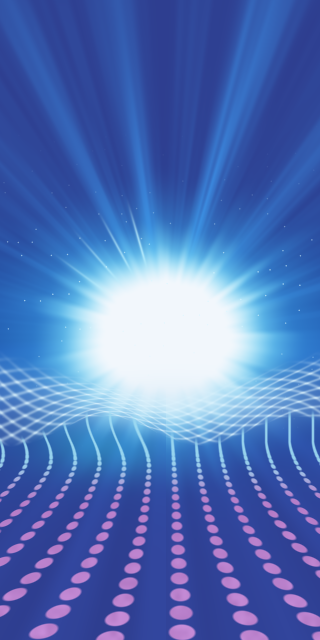
A WebGL 2 fragment shader for this background:

```glsl
#version 300 es
precision highp float;
// A white burst of light throws blue rays upward over a dark blue sky.
// Below it a fine wavy net crosses the horizon, and columns of dots widen
// toward the viewer in perspective, turning from pale blue to pink.
uniform vec2 u_resolution;
out vec4 fragColor;

float hash(vec2 p) {
  return fract(sin(dot(p, vec2(127.1, 311.7))) * 43758.5453);
}

float noise(vec2 p) {
  vec2 i = floor(p), f = fract(p);
  f = f * f * (3.0 - 2.0 * f);
  return mix(mix(hash(i), hash(i + vec2(1, 0)), f.x),
             mix(hash(i + vec2(0, 1)), hash(i + vec2(1, 1)), f.x), f.y);
}

float bump(float x, float width) {
  return exp(-x * x / (width * width));
}

// Broad beams plus fine streaks, by angle from straight up
float rays(float angle, float dist) {
  float beams = 0.8 * bump(angle + 0.15, 0.06) + 0.9 * bump(angle - 0.29, 0.065)
              + 0.55 * bump(angle + 0.44, 0.06) + 0.4 * bump(angle - 0.68, 0.08)
              + 0.3 * bump(angle + 0.75, 0.1);
  float streaks = 0.6 * noise(vec2(angle * 16.0, dist)) + 0.4 * noise(vec2(angle * 48.0, dist * 2.0));
  return beams * (0.45 + 0.7 * streaks) + 0.5 * streaks * streaks;
}

// Perspective columns of dots: x is coverage, y is nearness
vec2 dotFloor(vec2 p, float px) {
  float depth = max(0.62 - p.y, 0.0);
  float near = depth / 0.573;
  float spacing = 0.073 + 0.135 * pow(near, 1.7);
  float bend = 0.05 * smoothstep(0.53, 0.70, p.y) * (1.0 - smoothstep(0.4, 0.56, p.x));
  float u = (p.x + bend - 0.54 - 0.028 * near) / spacing;
  float column = round(u);
  float size = 0.0104 + 0.09 * depth;
  float row = log(size) / 0.09 + hash(vec2(column, 3.0));
  vec2 local = vec2((u - column) * spacing, (fract(row) - 0.5) * size);
  local.y *= smoothstep(0.0, 0.1, depth);
  vec2 radius = size * vec2(0.36 + 0.27 * near, 0.38);
  float d = (length(local / radius) - 1.0) * radius.y;
  return vec2(1.0 - smoothstep(-px, px, d), near);
}

// Crossing strands between two wavy edges
float net(vec2 p, float low, float high) {
  float f = (p.y - low) / (high - low);
  float wave = 1.2 * sin(p.x * 9.0 + f * 2.0);
  float a = 0.5 + 0.5 * sin(f * 38.0 + p.x * 85.0 + wave);
  float b = 0.5 + 0.5 * sin(f * 44.0 - p.x * 70.0 - wave);
  float inside = smoothstep(-0.03, 0.06, f) * (1.0 - smoothstep(0.7, 1.05, f));
  return inside * (0.12 + 0.5 * pow(a, 4.0) + 0.5 * pow(b, 4.0));
}

void main() {
  vec2 p = gl_FragCoord.xy / u_resolution.x;
  float px = 1.0 / u_resolution.x;
  vec2 d = p - vec2(0.52, 0.95);
  float dist = length(d);
  float angle = atan(d.x, d.y);
  float sky = smoothstep(-0.1, 0.15, d.y);

  // Dark base, bluer around the horizon
  vec3 color = mix(vec3(0.18, 0.24, 0.56), vec3(0.13, 0.36, 0.69), bump(p.y - 0.93, 0.34));
  color = mix(color, vec3(0.17, 0.56, 0.73), 0.65 * bump(length((p - vec2(0.33, 0.61)) / vec2(1.5, 0.7)), 0.14));
  color += vec3(0.02, 0.04, 0.07) * noise(vec2(angle * 12.0, 1.0)) * (1.0 - sky);

  // Beams fade with distance from the burst
  float beam = rays(angle, dist) * sky * exp(-0.9 * max(dist - 0.25, 0.0));
  color = mix(color, vec3(0.24, 0.58, 0.92), clamp(beam, 0.0, 0.85));

  // Blue, cyan and white layers of the burst with a ragged rim
  float rim = noise(vec2(angle * 14.0, dist * 3.0)) - 0.5;
  float r = length(d / vec2(0.27, 0.225)) * (1.0 + 0.16 * rim);
  color = mix(color, vec3(0.24, 0.62, 0.90), 0.75 * (1.0 - smoothstep(0.9, 2.3, r)));
  color = mix(color, vec3(0.50, 0.87, 0.97), 0.9 * (1.0 - smoothstep(0.85, 1.6, r)));
  color = mix(color, vec3(0.95, 0.97, 0.99), 1.0 - smoothstep(0.7, 1.25, r));

  // Thin bright streaks at the upper left of the burst
  for (int i = 0; i < 4; i++) {
    float k = float(i);
    float a = -0.28 - 0.22 * k;
    float span = smoothstep(0.2, 0.27, dist) * (1.0 - smoothstep(0.3, 0.46, dist));
    float line = bump((angle - a) * dist, 0.004) * span;
    color = mix(color, vec3(0.75, 0.95, 1.0), line * (0.75 - 0.12 * k));
  }

  // Horizon net, with a pale mist where it meets the light
  float low = 0.655 + 0.045 * cos((p.x - 0.33) * 10.5);
  float high = 0.77 + 0.13 * pow(abs(p.x - 0.5) * 2.0, 1.3);
  float mist = bump(p.y - 0.74, 0.07) * bump(p.x - 0.54, 0.32);
  color = mix(color, vec3(0.85, 0.92, 0.97), 0.65 * mist);
  color = mix(color, vec3(0.86, 0.95, 0.99), min(0.8 * net(p, low, high), 0.85));

  // Dots with a soft highlight toward the front
  vec2 dots = dotFloor(p, px);
  vec3 dotColor = mix(vec3(0.62, 0.86, 0.95), vec3(0.75, 0.50, 0.79), smoothstep(0.08, 0.35, dots.y));
  dotColor += 0.08 * noise(p * 45.0) * dots.y;
  color = mix(color, dotColor, 0.92 * dots.x * (1.0 - smoothstep(low - 0.01, low + 0.03, p.y)));

  // Scattered sparkles around the burst
  vec2 cell = floor(p * 22.0);
  vec2 spot = 0.2 + 0.6 * vec2(hash(cell), hash(cell + 17.0));
  float spark = 1.0 - smoothstep(0.0, 0.09, length(fract(p * 22.0) - spot));
  spark *= step(0.72, hash(cell + 41.0)) * bump(p.y - 1.1, 0.25);
  color = mix(color, vec3(0.85, 0.97, 1.0), 0.7 * spark);

  fragColor = vec4(clamp(color, 0.0, 1.0), 1.0);
}
```
